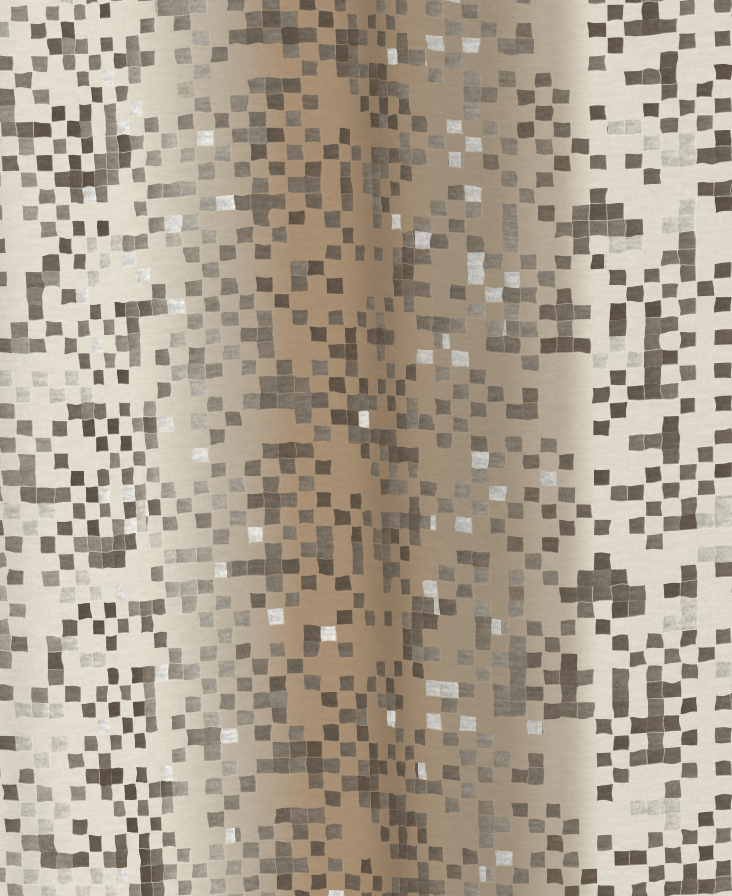
Write a WebGL 1 fragment shader that draws this texture.

```glsl
precision highp float;
// Draped satin fabric with woven mosaic squares, shaded by soft vertical folds.
uniform vec2 u_resolution;

const float COLUMNS = 42.0;       // squares across, before the folds squeeze them
const float ROWS = 54.0;          // squares up the cloth
const float REPEAT = 22.0;        // rows until the motif returns
const float LEAN = 0.07;          // slant of the folds on the left
const float GAP = 0.045;          // ground left around a square
const float WOBBLE = 0.16;        // unevenness of the stitched edges
const float THREAD = 0.13;        // contrast of the thread texture
const vec3 CREAM = vec3(0.885, 0.865, 0.805);
const vec3 GREIGE = vec3(0.71, 0.66, 0.59);
const vec3 TAN = vec3(0.66, 0.56, 0.45);
const vec3 TAUPE = vec3(0.62, 0.56, 0.48);
const vec3 DARK_YARN = vec3(0.365, 0.32, 0.27);
const vec3 SILVER_YARN = vec3(0.76, 0.745, 0.70);
const vec3 BRIGHT_YARN = vec3(0.86, 0.855, 0.83);

float hash(vec2 p) {
  vec3 q = fract(vec3(p.xyx) * 0.1031);
  q += dot(q, q.yzx + 33.33);
  return fract((q.x + q.y) * q.z);
}

float noise(vec2 p) {
  vec2 i = floor(p);
  vec2 f = fract(p);
  f = f * f * (3.0 - 2.0 * f);
  return mix(mix(hash(i), hash(i + vec2(1.0, 0.0)), f.x),
             mix(hash(i + vec2(0.0, 1.0)), hash(i + 1.0), f.x), f.y);
}

float bump(float x, float centre, float width) {
  float d = (x - centre) / width;
  return exp(-d * d);
}

// Column coordinate: the two folds turn away and crowd the squares.
float columnAt(float x) {
  return COLUMNS * x + 2.0 * smoothstep(0.08, 0.24, x) + 3.0 * smoothstep(0.47, 0.58, x);
}

// Loose checkerboard that clumps into solid blocks towards the right.
float isWoven(vec2 cell) {
  vec2 c = vec2(cell.x, mod(cell.y, REPEAT)) + 7.0;
  float blocks = smoothstep(35.0, 39.0, cell.x);
  float parity = mod(c.x + c.y, 2.0);
  float clump = hash(floor(c / vec2(3.0, 2.0)) + 90.0) - 0.5;
  float chance = mix(mix(0.15, 0.25, blocks), mix(0.73, 0.74, blocks), parity);
  return step(hash(c), chance + 0.3 * clump);
}

vec3 groundColor(float x) {
  vec3 g = mix(CREAM, GREIGE, smoothstep(0.17, 0.35, x));
  g = mix(g, TAN, smoothstep(0.32, 0.42, x));
  g = mix(g, TAUPE, smoothstep(0.52, 0.63, x));
  g = mix(g, GREIGE, smoothstep(0.67, 0.76, x));
  g = mix(g, CREAM * 0.98, smoothstep(0.76, 0.82, x));
  return g * (1.0 - 0.14 * bump(x, 0.525, 0.035) - 0.06 * bump(x, 0.0, 0.035));
}

// Yarn tone: dark in the folds, silvery where the cloth catches light.
vec3 yarnColor(vec2 cell, float x) {
  float sheen = 0.18 + 0.30 * bump(x, 0.02, 0.07) + 0.48 * bump(x, 0.27, 0.075)
              + 0.20 * bump(x, 0.66, 0.08) - 0.08 * bump(x, 0.5, 0.06);
  float spread = 0.35 + 0.35 * bump(x, 0.1, 0.16);
  float tone = sheen + spread * (hash(cell + 31.0) - 0.5);
  vec3 yarn = mix(DARK_YARN, SILVER_YARN, clamp(tone, 0.0, 1.0));
  float brightShare = 0.12 * bump(x, 0.2, 0.17) + 0.24 * bump(x, 0.63, 0.07);
  float bright = step(hash(cell + 57.0), brightShare);
  yarn = mix(yarn, BRIGHT_YARN * mix(1.0, 0.87, smoothstep(0.45, 0.6, x)), bright);
  // Some patches on the lit ground are woven tone on tone.
  float lit = 1.0 - smoothstep(0.12, 0.3, x) + smoothstep(0.78, 0.84, x);
  float pale = step(hash(floor(cell / vec2(3.0, 2.0)) + 73.0), 0.13 * lit);
  return mix(yarn, groundColor(x) * 0.9, pale);
}

vec3 fabric(vec2 uv) {
  float x = uv.x + LEAN * (1.0 - uv.x) * (uv.y - 0.5);
  vec2 grid = vec2(columnAt(x), ROWS * uv.y + 0.35 * sin(9.0 * x + 1.0));
  vec2 cloth = grid;
  grid += WOBBLE * (vec2(noise(cloth * 1.7), noise(cloth * 1.7 + 40.0)) - 0.5);
  vec2 cell = floor(grid);
  vec2 f = grid - cell;

  // Threads: fine horizontal stitches over a faint grain.
  float stitch = noise(cloth * vec2(1.5, 7.0)) - 0.5;
  float grain = noise(cloth * vec2(9.0, 8.0) + 15.0) - 0.5;
  vec3 color = groundColor(x) * (1.0 + 0.25 * THREAD * (stitch + grain));

  // Distance to each side; neighbouring squares close the gap.
  float left = f.x - GAP * (1.0 - isWoven(cell - vec2(1.0, 0.0)));
  float right = 1.0 - f.x - GAP * (1.0 - isWoven(cell + vec2(1.0, 0.0)));
  float below = f.y - GAP * (1.0 - isWoven(cell - vec2(0.0, 1.0)));
  float above = 1.0 - f.y - GAP * (1.0 - isWoven(cell + vec2(0.0, 1.0)));
  float inside = min(min(left, right), min(below, above));
  float woven = isWoven(cell);
  float cover = woven * smoothstep(-0.02, 0.02, inside);

  vec3 yarn = yarnColor(cell, x) * (1.0 + THREAD * (stitch + grain));
  yarn *= 0.96 + 0.08 * f.x;
  color = mix(color, yarn, cover);

  // Pale float thread along the lower and right edges.
  float rim = 1.0 - smoothstep(0.02, 0.08, abs(min(right, below)));
  rim *= woven * step(0.35, hash(cell + 11.0));
  return mix(color, min(groundColor(x) * 1.12, vec3(0.93)), 0.5 * rim);
}

void main() {
  vec3 sum = vec3(0.0);
  for (int i = 0; i < 4; i++) {
    float k = float(i);
    vec2 offset = vec2(mod(k, 2.0), floor(k / 2.0)) * 0.5 - 0.25;
    sum += fabric((gl_FragCoord.xy + offset) / u_resolution);
  }
  gl_FragColor = vec4(sum * 0.25, 1.0);
}
```
